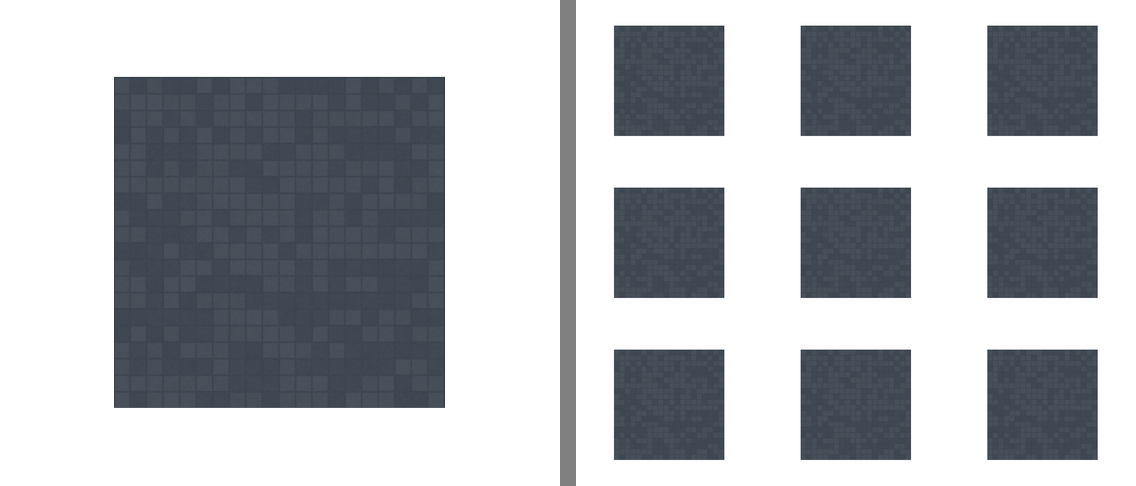
Left, the tile; right, the same tile 3 across and 3 down.
A Shadertoy shader for this pattern:

```glsl
#define TILES 20.0          // tiles across and down
#define PANEL_SIZE 0.681    // panel side, in canvas heights
#define PANEL_CENTER vec2(-0.001, 0.0015)
#define GROUT_POS 0.963     // grout centre inside a tile cell
#define GROUT_HALF 0.05     // half grout width, in cells
#define GRAIN_PER_TILE 12.0
#define GRAIN_AMOUNT 0.016
#define LIGHT_SHARE 0.56
#define DARK_TILE vec3(0.250, 0.280, 0.322)
#define LIGHT_TILE vec3(0.279, 0.309, 0.350)
#define GROUT vec3(0.239, 0.268, 0.310)
#define BACKGROUND vec3(1.0)

float hash(vec2 cell, uint seed) {
    uvec2 q = uvec2(ivec2(cell)) * uvec2(1597u, 3571u);
    uint n = q.x ^ (q.y + seed * 7919u);
    n = (n ^ (n >> 15)) * 73939u;
    n = (n ^ (n >> 13)) * 19937u;
    n = (n ^ (n >> 16)) * 73939u;
    return float((n ^ (n >> 15)) & 65535u) / 65535.0;
}

// Value noise whose lattice wraps after a whole number of cells
float wrappedNoise(vec2 p, float period, uint seed) {
    vec2 i = floor(p), f = fract(p);
    f = f * f * (3.0 - 2.0 * f);
    vec2 a = mod(i, period), b = mod(i + 1.0, period);
    return mix(mix(hash(a, seed), hash(vec2(b.x, a.y), seed), f.x),
               mix(hash(vec2(a.x, b.y), seed), hash(b, seed), f.x), f.y);
}

vec3 tileColor(vec2 cell) {
    float isLight = step(1.0 - LIGHT_SHARE, hash(cell, 3u));
    float tint = hash(cell, 11u) - 0.5;
    return mix(DARK_TILE, LIGHT_TILE, isLight) + tint * vec3(0.010, 0.009, 0.011);
}

// Coverage of the grout lines along both axes
float groutMask(vec2 grid, float pixel) {
    vec2 d = abs(fract(grid - GROUT_POS + 0.5) - 0.5);
    float soft = max(pixel, 0.035);
    vec2 line = 1.0 - smoothstep(GROUT_HALF - soft, GROUT_HALF + soft, d);
    return max(line.x, line.y);
}

void mainImage(out vec4 fragColor, in vec2 fragCoord) {
    vec2 p = (fragCoord - 0.5 * iResolution.xy) / iResolution.y - PANEL_CENTER;
    vec2 grid = (p / PANEL_SIZE + 0.5) * TILES;
    float pixel = TILES / (PANEL_SIZE * iResolution.y);

    // Tiles and grout
    vec2 cell = mod(floor(grid), TILES);
    vec3 color = mix(tileColor(cell), GROUT, groutMask(grid, pixel));

    // Fine grain with a faint broader mottling
    float grain = wrappedNoise(grid * GRAIN_PER_TILE, TILES * GRAIN_PER_TILE, 23u) - 0.5;
    float mottle = wrappedNoise(grid * 3.0, TILES * 3.0, 41u) - 0.5;
    color += GRAIN_AMOUNT * grain + 0.006 * mottle;

    // Thin dark rim and panel edge
    vec2 q = abs(grid - 0.5 * TILES) - 0.5 * TILES;
    float edge = max(q.x, q.y);
    color *= 1.0 - 0.12 * smoothstep(-0.06 - 0.5 * pixel, -0.06 + 0.5 * pixel, edge);
    float panel = 1.0 - smoothstep(-0.5 * pixel, 0.5 * pixel, edge);

    fragColor = vec4(mix(BACKGROUND, color, panel), 1.0);
}
```
